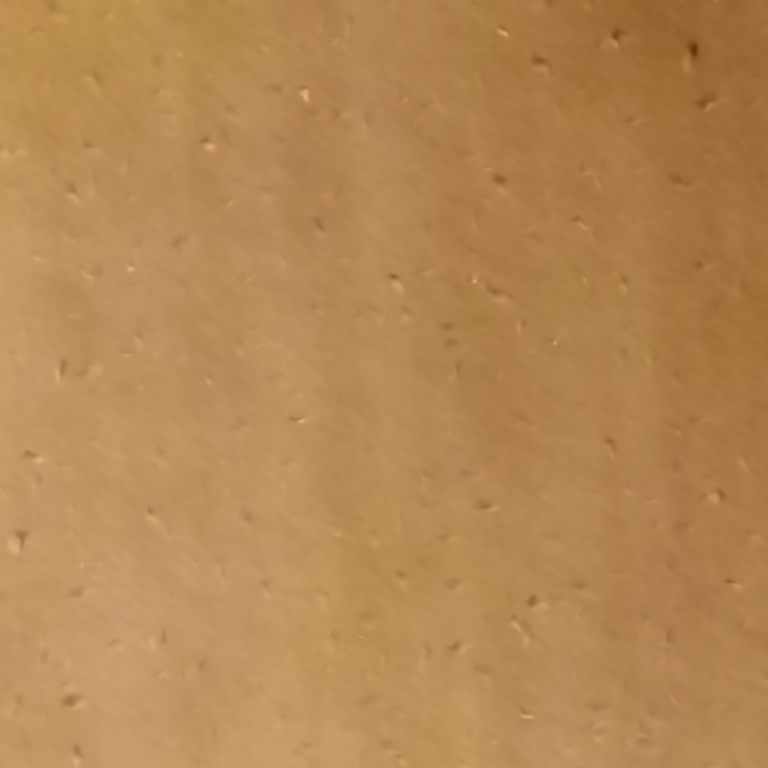
Write a Shadertoy shader that draws this texture.

```glsl
// Warm tan plaster wall with faint vertical ripples, diagonal grain and small lit pits.
#define DARK_TAN vec3(0.585, 0.388, 0.182)
#define LIGHT_TAN vec3(0.770, 0.602, 0.402)
#define PIT_CELLS 13.0
#define PIT_RADIUS 0.0062
#define PIT_DEPTH 0.24
#define BUMP_CELLS 27.0
#define BUMP_RADIUS 0.0068
#define BUMP_DEPTH 0.085
#define RIPPLE 0.15
#define GRAIN 0.032
#define BLOTCH 0.24
#define TINT 0.055

vec3 hash3(vec2 p) {
    vec3 q = fract(vec3(p.xyx) * vec3(0.1031, 0.1030, 0.0973));
    q += dot(q, q.yxz + 33.33);
    return fract((q.xxy + q.yzz) * q.zyx);
}

// Smooth value noise, centred on zero
float noise(vec2 p) {
    vec2 cell = floor(p), f = fract(p);
    f = f * f * (3.0 - 2.0 * f);
    float low = mix(hash3(cell).x, hash3(cell + vec2(1, 0)).x, f.x);
    float high = mix(hash3(cell + vec2(0, 1)).x, hash3(cell + vec2(1, 1)).x, f.x);
    return mix(low, high, f.y) - 0.5;
}

float fbm(vec2 p) {
    float sum = 0.0, amplitude = 0.6;
    for (int i = 0; i < 4; i++) {
        sum += amplitude * noise(p);
        p = mat2(1.6, 1.2, -1.2, 1.6) * p + 17.3;
        amplitude *= 0.5;
    }
    return sum;
}

mat2 rotation(float angle) {
    float c = cos(angle), s = sin(angle);
    return mat2(c, s, -s, c);
}

// Scattered, loosely clustered dents: a dark hollow with a lit rim beside it
float dents(vec2 uv, float cells, float radius, float share, float seed) {
    vec2 home = floor(uv * cells);
    float relief = 0.0;
    for (int j = -1; j <= 1; j++)
    for (int i = -1; i <= 1; i++) {
        vec2 cell = home + vec2(i, j);
        vec3 place = hash3(cell + seed);
        vec3 form = hash3(cell + seed + 71.7);
        if (place.z > share + 0.6 * noise(cell * 0.45 + seed)) continue;
        vec2 local = (uv - (cell + place.xy) / cells) / (radius * mix(0.65, 1.4, form.x));
        vec2 shaped = rotation(0.6 + 2.6 * (form.y - 0.5)) * local;
        shaped *= vec2(0.75, 1.25);
        vec2 rim = shaped - vec2(0.9, -1.1) * mix(0.8, 1.3, form.z);
        float hollow = exp(-1.3 * dot(shaped, shaped));
        float lit = exp(-dot(rim, rim) * 1.1);
        float strength = mix(0.25, 1.0, form.z * form.z);
        relief += strength * (lit * mix(0.8, 0.4, form.x) - hollow * mix(0.2, 0.95, form.x));
    }
    return relief;
}

void mainImage(out vec4 fragColor, in vec2 fragCoord) {
    vec2 uv = fragCoord / iResolution.xy;

    // Light falls off toward the upper right
    float light = 1.04 - 0.19 * uv.y - 0.47 * uv.x * uv.x - 0.41 * uv.x * uv.y;
    light += BLOTCH * fbm(uv * vec2(6.0, 4.0) + 4.0);

    // Upright ripples, leaning slightly
    float across = uv.x + 0.07 * uv.y + 0.012 * noise(uv * 4.0);
    float ripple = noise(vec2(across * 15.0, uv.y * 1.6))
                 + 0.6 * noise(vec2(across * 34.0, uv.y * 2.5 + 9.0));

    // Soft grain drawn out from upper left to lower right
    vec2 along = rotation(0.62) * uv;
    float grain = fbm(along * vec2(26.0, 55.0)) + 0.6 * noise(along * vec2(75.0, 140.0))
                + 0.7 * noise(along * vec2(13.0, 24.0) + 5.0);

    // Pits with ragged outlines, and shallow bumps
    vec2 ragged = uv + 0.009 * vec2(noise(uv * 85.0), noise(uv * 85.0 + 31.0));
    float relief = PIT_DEPTH * dents(ragged, PIT_CELLS, PIT_RADIUS, 0.46, 3.0)
                 + BUMP_DEPTH * dents(ragged, BUMP_CELLS, BUMP_RADIUS, 0.52, 47.0);

    vec3 color = mix(DARK_TAN, LIGHT_TAN, light + ripple * RIPPLE);
    color += GRAIN * grain + relief * vec3(1.0, 0.93, 0.78);

    // Drifts between ochre and rose, yellower at the upper left
    float tint = fbm(uv * vec2(7.0, 5.0) + 23.0);
    float ochre = smoothstep(0.45, 0.0, length(uv - vec2(0.0, 1.0)));
    color += TINT * tint * vec3(0.1, -0.3, 1.0);
    color.b -= 0.05 * ochre;

    fragColor = vec4(clamp(color, 0.0, 1.0), 1.0);
}
```
